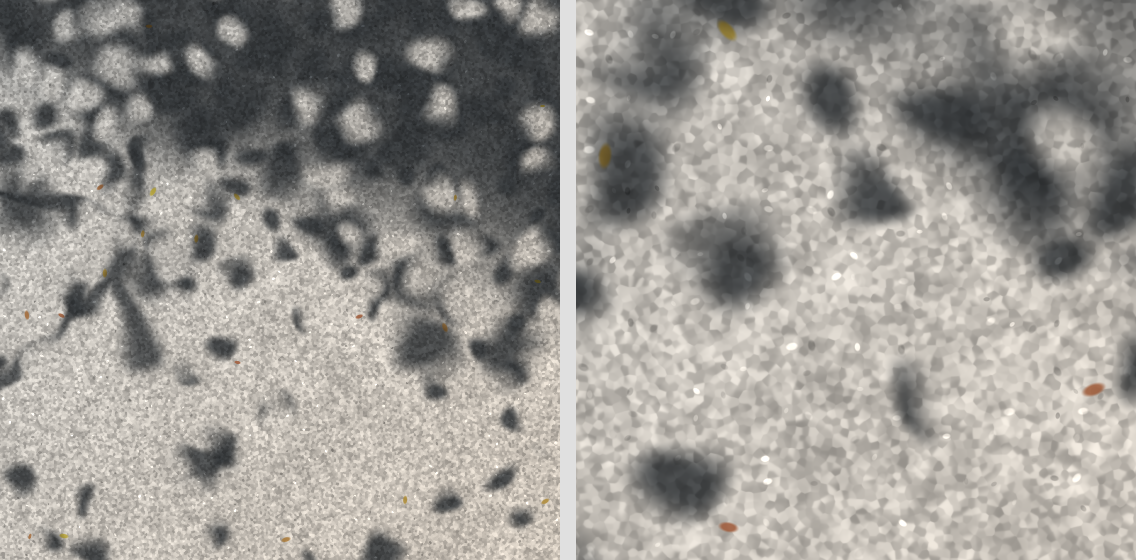
Left: the whole. Right: its middle third, enlarged.
This texture is drawn by a WebGL 2 fragment shader. Its source:

```glsl
#version 300 es
precision highp float;
// Dappled tree shade on gritty concrete: soft leaf shadows and round sun
// spots are scattered in jittered cells, denser toward the upper right;
// blurred branches, cellular grit, pebbles and leaf litter complete it.

#define LEAF_CELLS 17.0
#define CLUMP_CELLS 9.0
#define SPOT_CELLS 15.0
#define GRIT_CELLS 230.0
#define GRIT_CONTRAST 0.50
#define PEBBLE_CELLS 75.0
#define LITTER_CELLS 13.0
#define LIT_COLOR vec3(0.765, 0.745, 0.715)
#define SHADE_COLOR vec3(0.195, 0.208, 0.218)

uniform vec2 u_resolution;
out vec4 fragColor;

vec3 hash3(vec2 cell, float seed) {
    vec3 q = fract(vec3(cell.xyx + seed * 7.31) * vec3(0.1031, 0.1030, 0.0973));
    q += dot(q, q.yxz + 33.33);
    return fract((q.xxy + q.yzz) * q.zyx);
}

// Slow layered sines, about -1 to 1
float drift(vec2 p) {
    return 0.5 * sin(p.x * 9.0 + 2.0 * sin(p.y * 6.0 + 1.0))
         + 0.5 * sin(p.y * 11.0 - p.x * 5.0 + 1.5 * sin(p.x * 8.0));
}

// Canopy density: open ground below and left, dense at the upper right
float canopy(vec2 p) {
    float height = p.y + 0.38 * (p.x - 0.5) + 0.05 * drift(p);
    return smoothstep(0.25, 0.95, height);
}

// Union of soft discs; chance runs from sparse to dense with the canopy
float blobs(vec2 p, float cells, float sparse, float dense, float seed) {
    vec2 g = p * cells, base = floor(g);
    float gap = 1.0;
    for (int y = -1; y <= 1; y++)
    for (int x = -1; x <= 1; x++) {
        vec2 cell = base + vec2(x, y);
        vec3 h = hash3(cell, seed);
        vec3 k = hash3(cell, seed + 5.0);
        float present = step(k.x, mix(sparse, dense, canopy((cell + 0.5) / cells)));
        vec2 d = g - cell - 0.15 - 0.7 * h.xy;
        float a = 6.2832 * k.y;
        d = mat2(cos(a), sin(a), -sin(a), cos(a)) * d * vec2(1.0, 1.0 + 0.5 * k.z);
        float radius = mix(0.5, 0.85, h.z);
        gap *= 1.0 - present * (1.0 - smoothstep(0.25 * radius, radius, length(d)));
    }
    return 1.0 - gap;
}

// Blurred limb that narrows from a to b
float limb(vec2 p, vec2 a, vec2 b, float wide, float thin) {
    vec2 ab = b - a;
    float t = clamp(dot(p - a, ab) / dot(ab, ab), 0.0, 1.0);
    float r = mix(wide, thin, t);
    return 1.0 - smoothstep(0.2 * r, 1.7 * r, length(p - a - ab * t));
}

// Smooth cellular grain, 0 to 1
float grit(vec2 p, float cells) {
    vec2 g = p * cells, base = floor(g);
    vec2 sum = vec2(0.0);
    for (int y = -1; y <= 1; y++)
    for (int x = -1; x <= 1; x++) {
        vec2 cell = base + vec2(x, y);
        vec3 h = hash3(cell, 3.0);
        vec2 d = g - cell - h.xy;
        sum += vec2(h.z, 1.0) * exp(-7.0 * dot(d, d));
    }
    return sum.x / sum.y;
}

// Rare turned ovals, one per cell: x is coverage, y is a random tone
vec2 flakes(vec2 p, float cells, float chance, vec2 size, float seed) {
    vec2 g = p * cells, cell = floor(g);
    vec3 h = hash3(cell, seed), k = hash3(cell, seed + 9.0);
    float a = 6.2832 * h.z;
    vec2 d = (g - cell - 0.3 - 0.4 * h.xy) / cells;
    d = mat2(cos(a), sin(a), -sin(a), cos(a)) * d;
    float r = length(d / (size * mix(0.6, 1.2, k.y)));
    return vec2(step(k.x, chance) * (1.0 - smoothstep(0.6, 1.2, r)), k.z);
}

void main() {
    vec2 p = gl_FragCoord.xy / min(u_resolution.x, u_resolution.y);
    vec2 w = p + 0.007 * vec2(sin(p.y * 47.0 + 3.0 * sin(p.x * 23.0)),
                              sin(p.x * 41.0 + 3.0 * sin(p.y * 29.0)));

    // Shade from leaves, clumps, dense crown and branches
    float density = canopy(p);
    float leaves = blobs(w, LEAF_CELLS, 0.13, 0.80, 11.0);
    float clumps = blobs(w, CLUMP_CELLS, 0.05, 0.75, 23.0);
    float crown = 0.9 * smoothstep(0.45, 0.95, density);
    float limbs = limb(w, vec2(0.21, 0.50), vec2(-0.02, 0.30), 0.013, 0.010);
    limbs = max(limbs, limb(w, vec2(0.21, 0.50), vec2(0.25, 0.74), 0.022, 0.014));
    limbs = max(limbs, limb(w, vec2(0.22, 0.62), vec2(-0.02, 0.66), 0.012, 0.008));
    limbs = max(limbs, limb(w, vec2(0.21, 0.50), vec2(0.26, 0.37), 0.014, 0.032));
    float open = (1.0 - 0.88 * leaves) * (1.0 - 0.85 * clumps);
    float shade = 1.0 - open * (1.0 - crown) * (1.0 - 0.8 * limbs);

    // Sun spots break through the shade
    float spots = blobs(w, SPOT_CELLS, 0.45, 0.36, 37.0);
    float light = 1.0 - shade * (1.0 - 0.85 * spots);

    // Ground, warmer to the lower right
    vec3 lit = LIT_COLOR * (1.0 + 0.03 * drift(p * 2.3));
    lit += vec3(0.02, 0.005, -0.01) * (p.x - p.y);
    vec3 color = mix(SHADE_COLOR, lit, light);
    float grain = 0.65 * grit(p, GRIT_CELLS) + 0.35 * grit(p + 3.7, GRIT_CELLS * 0.45);
    color *= 1.0 + GRIT_CONTRAST * (grain - 0.5);

    // Pebbles and leaf litter
    vec2 pebble = flakes(p, PEBBLE_CELLS, 0.22, vec2(0.0030, 0.0020), 51.0);
    color *= 1.0 + pebble.x * mix(-0.25, 0.35, pebble.y);
    vec2 litter = flakes(p, LITTER_CELLS, 0.10, vec2(0.0075, 0.0038), 67.0);
    vec3 leafColor = mix(vec3(0.62, 0.34, 0.22), vec3(0.72, 0.66, 0.20), litter.y);
    color = mix(color, leafColor * (0.45 + 0.55 * light), 0.85 * litter.x);

    fragColor = vec4(clamp(color, 0.0, 1.0), 1.0);
}
```
